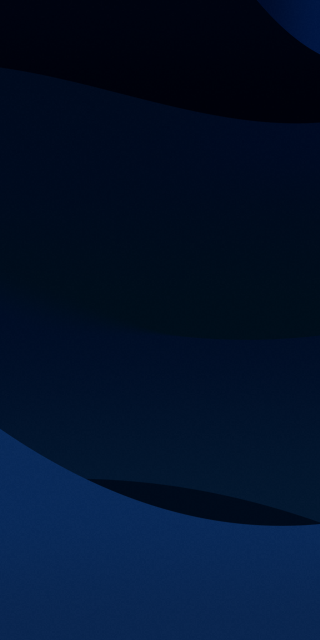
A Shadertoy shader for this background:

```glsl
// Draws overlapping deep navy waves with a bright blue swell at the bottom.

// Colours
const vec3 CORNER_DARK   = vec3(0.000, 0.045, 0.160);
const vec3 CORNER_BRIGHT = vec3(0.002, 0.085, 0.250);
const vec3 CREST_TOP     = vec3(0.000, 0.012, 0.060);
const vec3 CREST_BOTTOM  = vec3(0.000, 0.004, 0.038);
const vec3 MIDDLE_TOP    = vec3(0.000, 0.040, 0.118);
const vec3 MIDDLE_BOTTOM = vec3(0.000, 0.054, 0.104);
const vec3 LOWER_TOP     = vec3(0.000, 0.052, 0.148);
const vec3 LOWER_BOTTOM  = vec3(0.012, 0.092, 0.185);
const vec3 HOLLOW_COLOR  = vec3(0.000, 0.038, 0.100);
const vec3 SWELL_TOP     = vec3(0.036, 0.165, 0.352);
const vec3 SWELL_BOTTOM  = vec3(0.038, 0.148, 0.312);

// Grain
const float GRAIN_CELLS  = 256.0;
const float GRAIN_AMOUNT = 0.008;

float hash(vec2 p) {
    vec3 q = fract(vec3(p.xyx) * 0.1031);
    q += dot(q, q.yzx + 33.33);
    return fract((q.x + q.y) * q.z);
}

// Wave outlines: height of each edge at a horizontal position
float cornerEdge(float x) {
    float d = x - 0.802;
    return 1.0 + d * (-0.597 + 0.846 * d);
}

float crestEdge(float x) {
    return 0.8945 + x * (-0.0686 + x * (-0.1573 + 0.14 * x));
}

float middleEdge(float x) {
    float d = x - 0.77;
    return 0.469 + 0.13 * d * d;
}

float hollowEdge(float x) {
    float d = x - 0.3;
    return 0.2513 - d * (0.0174 + 0.1133 * d);
}

float swellEdge(float x) {
    float d = x - 0.88;
    return 0.1784 + 0.196 * d * d;
}

// Smooth coverage of the region above an edge
float above(float y, float edge, float softness) {
    return smoothstep(-softness, softness, y - edge);
}

void mainImage(out vec4 fragColor, in vec2 fragCoord) {
    vec2 uv = fragCoord / iResolution.xy;
    float pixel = 0.8 / iResolution.y;

    // Lower wave, brightening towards the swell
    vec3 color = mix(LOWER_BOTTOM, LOWER_TOP, smoothstep(0.19, 0.52, uv.y));

    // Middle wave, whose edge dissolves towards the left
    vec3 middle = mix(MIDDLE_BOTTOM, MIDDLE_TOP, smoothstep(0.48, 0.76, uv.y));
    middle.b += 0.018 * smoothstep(0.3, 1.0, uv.x) * smoothstep(0.66, 0.8, uv.y);
    float dissolve = mix(0.045, pixel, smoothstep(0.1, 0.58, uv.x));
    color = mix(color, middle, above(uv.y, middleEdge(uv.x), dissolve));

    // Dark crest and the lit corner behind it
    vec3 crest = mix(CREST_BOTTOM, CREST_TOP, smoothstep(0.82, 1.0, uv.y));
    color = mix(color, crest, above(uv.y, crestEdge(uv.x), pixel));
    vec3 corner = mix(CORNER_DARK, CORNER_BRIGHT, smoothstep(0.8, 1.0, uv.x));
    color = mix(color, corner, above(uv.y, cornerEdge(uv.x), pixel));

    // Shadowed hollow between the lower wave and the swell
    color = mix(HOLLOW_COLOR, color, above(uv.y, hollowEdge(uv.x), pixel));

    // Bright swell in front
    vec3 swell = mix(SWELL_BOTTOM, SWELL_TOP, smoothstep(0.0, 0.22, uv.y));
    color = mix(swell, color, above(uv.y, swellEdge(uv.x), pixel));

    // Fine grain, stronger on brighter colours
    vec2 cell = floor(uv * vec2(1.0, 2.0) * GRAIN_CELLS);
    color += GRAIN_AMOUNT * (hash(cell) - 0.5) * (0.4 + 3.0 * color.b);

    fragColor = vec4(clamp(color, 0.0, 1.0), 1.0);
}
```
